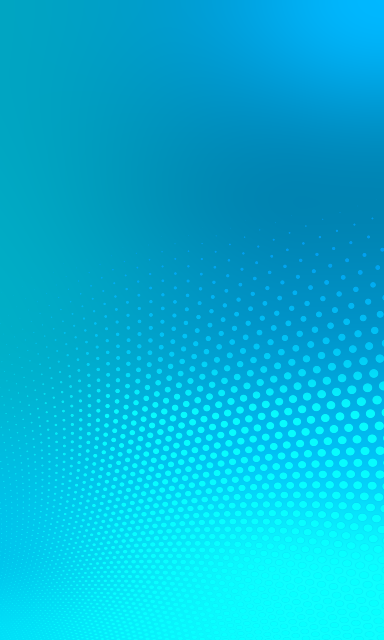
A Shadertoy shader for this background:

```glsl
// A teal-to-cyan backdrop with a blue corner glow and a curved halftone field.
// The dots are a hexagonal lattice bent by a log-polar map around a point beyond
// the lower left corner, so they grow and fan out toward the right.

// Vertical colour ramp along the left edge.
vec3 leftRamp(float y) {
    vec3 c = mix(vec3(0.0, 0.87, 0.97), vec3(0.0, 0.76, 0.92), smoothstep(0.0, 0.14, y));
    c = mix(c, vec3(0.0, 0.69, 0.78), smoothstep(0.15, 0.50, y));
    return mix(c, vec3(0.0, 0.65, 0.76), smoothstep(0.45, 0.90, y));
}

// Vertical colour ramp along the right edge.
vec3 rightRamp(float y) {
    vec3 c = mix(vec3(0.05, 1.0, 1.0), vec3(0.0, 0.76, 0.97), smoothstep(0.09, 0.32, y));
    c = mix(c, vec3(0.0, 0.58, 0.79), smoothstep(0.25, 0.52, y));
    c = mix(c, vec3(0.0, 0.51, 0.69), smoothstep(0.45, 0.70, y));
    return mix(c, vec3(0.0, 0.57, 0.79), smoothstep(0.70, 1.0, y));
}

vec3 backdrop(vec2 uv) {
    vec3 c = mix(leftRamp(uv.y), rightRamp(uv.y), smoothstep(-0.1, 0.8, uv.x));
    float cornerGlow = exp(-6.0 * dot(uv - 1.0, (uv - 1.0) * vec2(1.0, 6.0)));
    return mix(c, vec3(0.0, 0.72, 1.0), cornerGlow);
}

// Lattice coordinates: neighbouring dots lie one unit apart.
vec2 bentLattice(vec2 p) {
    p.y -= 0.1 * exp(-p.y / 0.15);              // squeeze rows near the bottom
    vec2 q = p - vec2(-0.17, -0.14);
    vec2 polar = vec2(log(length(q)), atan(q.y, q.x));
    float c = cos(0.49), s = sin(0.49);
    return mat2(c, s, -s, c) * polar / 0.0275;  // tilt rows along a spiral
}

// Distance to the nearest point of a hexagonal lattice, as two offset grids.
float hexDistance(vec2 p) {
    vec2 period = vec2(1.0, sqrt(3.0));
    vec2 a = mod(p, period) - 0.5 * period;
    vec2 b = mod(p + 0.5 * period, period) - 0.5 * period;
    return min(length(a), length(b));
}

// Dot radius in lattice units, fading out upward and to the left.
float dotRadius(vec2 uv) {
    float top = 0.60 + 0.10 * uv.x;
    float rise = pow(clamp((top - uv.y) / 0.30, 0.0, 1.0), 0.85);
    float side = mix(0.25, 1.0, smoothstep(-0.05, 0.45, uv.x));
    return side * rise * mix(0.32, 0.29, smoothstep(0.1, 0.4, uv.y));
}

void mainImage(out vec4 fragColor, in vec2 fragCoord) {
    vec2 uv = fragCoord / iResolution.xy;
    vec3 color = backdrop(uv);

    // Distance to the dot edge, with a smoothing width of one pixel
    vec2 cell = bentLattice(fragCoord / iResolution.y);
    float pixel = max(length(dFdx(cell)), length(dFdy(cell)));
    float radius = dotRadius(uv);
    float edge = hexDistance(cell) - radius;
    float disc = smoothstep(0.5, -0.5, edge / pixel) * smoothstep(0.0, 0.06, radius);

    // Dots turn from blue at the top to bright cyan below
    vec3 dotColor = mix(vec3(0.0, 0.62, 0.95), vec3(0.0, 0.77, 0.97),
                        smoothstep(0.63, 0.46, uv.y));
    dotColor = mix(dotColor, vec3(0.03, 1.0, 1.0), smoothstep(0.48, 0.34, uv.y));
    dotColor = mix(color, dotColor, mix(0.5, 0.95, smoothstep(0.0, 0.3, uv.x)));

    // A thin darker rim keeps the lower dots visible on the bright ground
    float rim = exp(-pow(edge / 0.06, 2.0)) * smoothstep(0.5, 0.2, uv.y) * smoothstep(0.2, 0.8, uv.x);
    color = mix(color, vec3(0.0, 0.72, 0.90), 0.22 * rim);
    fragColor = vec4(mix(color, dotColor, disc), 1.0);
}
```
